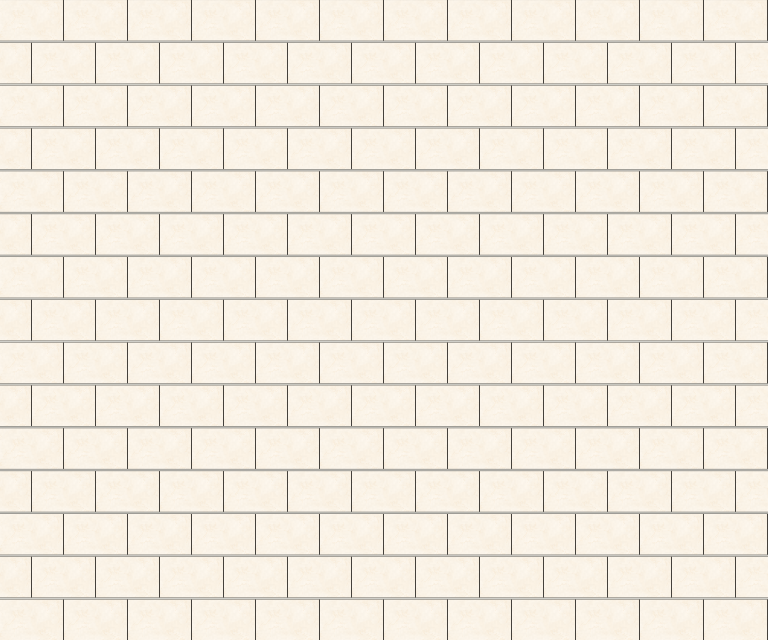
Give the GLSL for this texture, as a Shadertoy shader.

```glsl
// Cream marble tiles in running bond with dark upright joints and double-edged grey bed joints.

const vec2  TILE_COUNT  = vec2(12.0, 14.943);  // tiles across, courses down
const vec2  JOINT_SHIFT = vec2(0.008, 0.026);  // offset of the joints, in tiles
const float TILE_ASPECT = 1.495;               // tile width / height
const float UPRIGHT_WIDTH = 0.0156;            // in tile widths
const float BED_WIDTH     = 0.0540;            // in tile heights
const float BED_GAP_WIDTH = 0.0220;            // pale core of the bed joint
const float CLOUD_SCALE = 5.0;
const float VEIN_SCALE  = 3.6;
const float GRAIN       = 0.016;

const vec3 CREAM   = vec3(0.982, 0.954, 0.908);
const vec3 PEACH   = vec3(0.970, 0.912, 0.828);
const vec3 IVORY   = vec3(0.992, 0.970, 0.938);
const vec3 UPRIGHT = vec3(0.260, 0.245, 0.225);
const vec3 BED_EDGE = vec3(0.530, 0.520, 0.495);
const vec3 BED_CORE = vec3(0.830, 0.825, 0.800);

float hash(vec2 p) {
    vec3 q = fract(p.xyx * vec3(0.1031, 0.1030, 0.0973));
    q += dot(q, q.yzx + 33.33);
    return fract((q.x + q.y) * q.z);
}

float noise(vec2 p) {
    vec2 i = floor(p), f = fract(p);
    f = f * f * (3.0 - 2.0 * f);
    return mix(mix(hash(i), hash(i + vec2(1, 0)), f.x),
               mix(hash(i + vec2(0, 1)), hash(i + vec2(1, 1)), f.x), f.y);
}

float fbm(vec2 p) {
    float sum = 0.0, amp = 0.5;
    for (int i = 0; i < 4; i++) {
        sum += amp * noise(p);
        p = mat2(1.6, 1.2, -1.2, 1.6) * p + 7.3;
        amp *= 0.5;
    }
    return sum;
}

// Share of a pixel covered by a stripe at signed distance d.
float stripe(float d, float width, float pixel) {
    float lo = max(d - 0.5 * pixel, -0.5 * width);
    float hi = min(d + 0.5 * pixel, 0.5 * width);
    return max(hi - lo, 0.0) / pixel;
}

// Soft clouds and thin wandering veins; every tile carries the same pattern.
vec3 marble(vec2 p) {
    vec2 warp = vec2(fbm(p * 4.0 + 4.1), fbm(p * 4.0 + 19.7)) - 0.47;
    float cloud = fbm(p * CLOUD_SCALE + warp * 1.5 + 2.0);
    float veinField = fbm(p * VEIN_SCALE + warp * 2.2 + 11.0);
    float vein = 1.0 - smoothstep(0.0, 0.035, abs(veinField - 0.47));
    vein *= smoothstep(0.3, 0.65, noise(p * 5.0 + 31.0));
    vec3 color = mix(CREAM, IVORY, 0.50 * smoothstep(0.42, 0.68, cloud));
    color = mix(color, PEACH, 0.22 * smoothstep(0.47, 0.25, cloud));
    color = mix(color, PEACH, 0.42 * vein);
    return color + GRAIN * (noise(p * 28.0) - 0.5);
}

void mainImage(out vec4 fragColor, in vec2 fragCoord) {
    vec2 uv = fragCoord / iResolution.xy;
    vec2 pixel = TILE_COUNT / iResolution.xy;

    // Tile coordinates, counted from the top; odd courses move half a tile
    vec2 grid = vec2(uv.x, 1.0 - uv.y) * TILE_COUNT + JOINT_SHIFT;
    grid.x += 0.5 * mod(floor(grid.y), 2.0);
    vec2 joint = fract(grid + 0.5) - 0.5;

    vec3 color = marble(fract(grid) * vec2(TILE_ASPECT, 1.0));

    // Upright joints, then bed joints over them
    color = mix(color, UPRIGHT, stripe(joint.x, UPRIGHT_WIDTH, pixel.x));
    float bed = stripe(joint.y, BED_WIDTH, pixel.y);
    float core = stripe(joint.y, BED_GAP_WIDTH, pixel.y);
    color = color * (1.0 - bed) + BED_EDGE * (bed - core) + BED_CORE * core;

    fragColor = vec4(color, 1.0);
}
```
